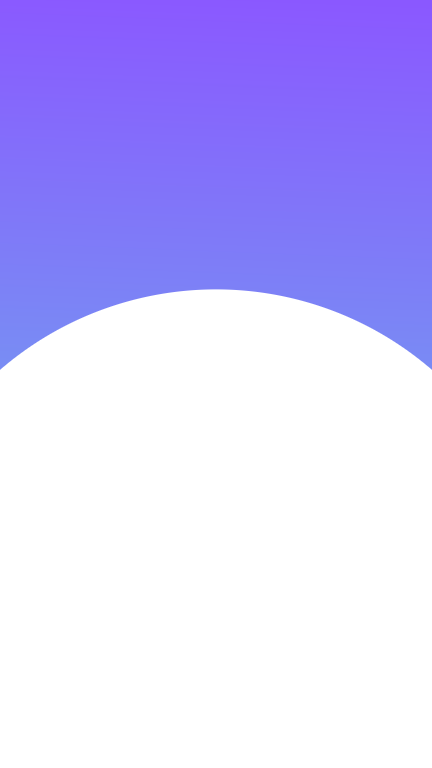
Give the GLSL for this background, as a Shadertoy shader.

```glsl
// A violet to blue sky gradient above a large white dome.
// The sky is a slightly tilted linear blend; the dome is a circle
// distance function with a smoothed edge, in units of canvas height.

const vec3 VIOLET = vec3(0.543, 0.347, 1.0);
const vec3 BLUE = vec3(0.474, 0.548, 0.957);
const vec3 WHITE = vec3(1.0);

// Signed distance to a circle, negative inside
float circleDistance(vec2 point, vec2 center, float radius) {
    return length(point - center) - radius;
}

// Coverage of a shape, softened over one pixel
float coverage(float signedDistance, float pixel) {
    return clamp(0.5 - signedDistance / pixel, 0.0, 1.0);
}

// Sky colour: depth below the top edge, leaning a little to the left
vec3 skyColor(vec2 point, float tilt, float fadeDepth) {
    float depth = 1.0 - point.y - tilt * point.x;
    return mix(VIOLET, BLUE, clamp(depth / fadeDepth, 0.0, 1.0));
}

void mainImage(out vec4 fragColor, in vec2 fragCoord) {
    // x is centred, y runs from 0 at the bottom to 1 at the top
    float pixel = 1.0 / iResolution.y;
    vec2 point = vec2(fragCoord.x - 0.5 * iResolution.x, fragCoord.y) * pixel;

    // Sky
    vec3 color = skyColor(point, 0.04, 0.48);

    // Dome
    float dome = circleDistance(point, vec2(0.0, 0.1935), 0.4297);
    color = mix(color, WHITE, coverage(dome, pixel));

    // Solid ground below the dome's widest line
    float ground = point.y - 0.1935;
    color = mix(color, WHITE, coverage(ground, pixel));

    fragColor = vec4(color, 1.0);
}
```
